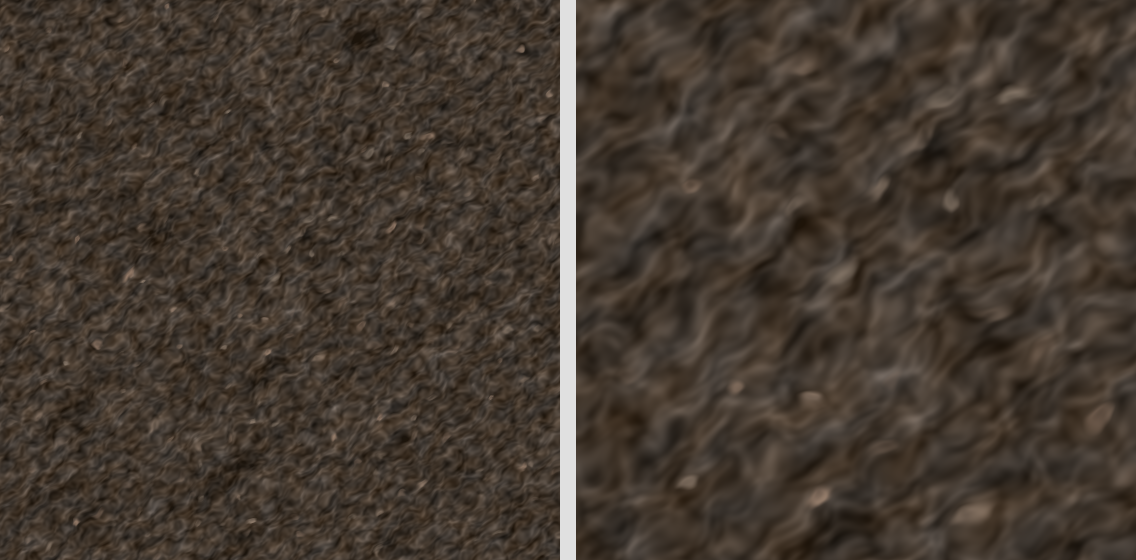
Left: the whole. Right: its middle third, enlarged.
Give the GLSL for this texture, as a WebGL 1 fragment shader.

```glsl
precision highp float;
uniform vec2 u_resolution;

// Colours
const vec3 EARTH = vec3(0.257, 0.217, 0.180);
const vec3 TONE_TINT = vec3(1.0, 0.93, 0.89);
const vec3 WARM_SHIFT = vec3(0.030, 0.0, -0.030);
const vec3 CHIP_PINK = vec3(0.56, 0.46, 0.39);
const vec3 CHIP_GREY = vec3(0.47, 0.42, 0.37);

// Grain direction and frequencies, along and across it
const float GRAIN_ANGLE = 0.66;
const vec2 PATCH_FREQ = vec2(7.0, 12.0);
const vec2 CLUMP_FREQ = vec2(21.0, 38.0);
const vec2 GRAIN_FREQ = vec2(45.0, 80.0);
const vec2 FINE_FREQ = vec2(88.0, 150.0);
const vec2 CRACK_FREQ = vec2(6.0, 19.0);

// Strengths
const float PATCH_GAIN = 0.05;
const float CLUMP_GAIN = 0.085;
const float GRAIN_GAIN = 0.155;
const float FINE_GAIN = 0.11;
const float HIGHLIGHT_SKEW = 1.6;
const float CRACK_DEPTH = 0.085;
const float WARP = 0.010;

// Pale chips
const float CHIP_GRID = 26.0;
const float CHIP_SHARE = 0.24;

vec2 hash2(vec2 p) {
  vec3 q = fract(p.xyx * vec3(0.1031, 0.1030, 0.0973));
  q += dot(q, q.yzx + 33.33);
  return fract((q.xx + q.yz) * q.zy);
}

vec2 gradientAt(vec2 cell) {
  float a = 6.2832 * hash2(cell).x;
  return vec2(cos(a), sin(a));
}

float gradientNoise(vec2 p) {
  vec2 i = floor(p);
  vec2 f = p - i;
  vec2 u = f * f * f * (f * (f * 6.0 - 15.0) + 10.0);
  vec2 e = vec2(1.0, 0.0);
  float low = mix(dot(gradientAt(i), f), dot(gradientAt(i + e), f - e), u.x);
  float high = mix(dot(gradientAt(i + e.yx), f - e.yx),
                   dot(gradientAt(i + e.xx), f - e.xx), u.x);
  return mix(low, high, u.y);
}

mat2 rotation(float a) {
  float c = cos(a);
  float s = sin(a);
  return mat2(c, -s, s, c);
}

// Returns chip colour blend (x) and coverage (y)
vec2 paleChips(vec2 p) {
  vec2 q = p * CHIP_GRID;
  vec2 home = floor(q);
  vec2 chip = vec2(0.0);
  for (int y = -1; y <= 1; y++) {
    for (int x = -1; x <= 1; x++) {
      vec2 cell = home + vec2(float(x), float(y));
      vec2 place = hash2(cell + 71.0);
      vec2 kind = hash2(cell + 137.0);
      vec2 shape = hash2(cell + 211.0);
      vec2 d = rotation((shape.x - 0.5) * 0.9) * (q - cell - place);
      vec2 radius = mix(vec2(0.20, 0.12), vec2(0.42, 0.21), shape.y * shape.y);
      float cover = 1.0 - smoothstep(0.35, 1.15, length(d / radius));
      cover *= step(kind.x, CHIP_SHARE) * mix(0.25, 0.95, kind.y * kind.y);
      if (cover > chip.y) chip = vec2(place.x, cover);
    }
  }
  return chip;
}

void main() {
  vec2 uv = gl_FragCoord.xy / u_resolution.y;
  vec2 p = rotation(GRAIN_ANGLE) * uv + 3.0;

  // Bend the grain so that the streaks stay irregular
  p += WARP * vec2(gradientNoise(uv * 17.0 + 5.0), gradientNoise(uv * 17.0 + 47.0));
  p += 0.6 * WARP * vec2(gradientNoise(uv * 46.0 + 9.0), gradientNoise(uv * 46.0 + 83.0));

  // Layered grain
  float patches = gradientNoise(p * PATCH_FREQ);
  float clumps = gradientNoise(p * CLUMP_FREQ + 19.0);
  float grain = gradientNoise(p * GRAIN_FREQ + 31.0);
  float fine = gradientNoise(p * FINE_FREQ + 57.0);
  float tone = PATCH_GAIN * patches + CLUMP_GAIN * clumps
             + GRAIN_GAIN * grain + FINE_GAIN * fine;
  tone += HIGHLIGHT_SKEW * tone * abs(tone) * step(0.0, tone);

  // Shadowed cracks and hollows
  float hollow = gradientNoise(p * CRACK_FREQ + 13.0) + 0.22 * clumps + 0.15 * grain;
  float crack = smoothstep(0.30, 0.56, hollow);
  tone -= CRACK_DEPTH * crack;
  tone = max(tone, -0.15);

  float warmth = gradientNoise(p * CLUMP_FREQ * 1.3 + 91.0);
  vec3 colour = EARTH + tone * TONE_TINT + warmth * WARM_SHIFT;

  // Scattered chips, shaded by the fine grain
  vec2 chip = paleChips(p + 0.004 * vec2(grain, fine));
  vec3 chipColour = mix(CHIP_GREY, CHIP_PINK, chip.x) * (1.0 + 0.35 * fine);
  colour = mix(colour, chipColour, chip.y * (1.0 - 0.7 * crack));

  gl_FragColor = vec4(colour, 1.0);
}
```
